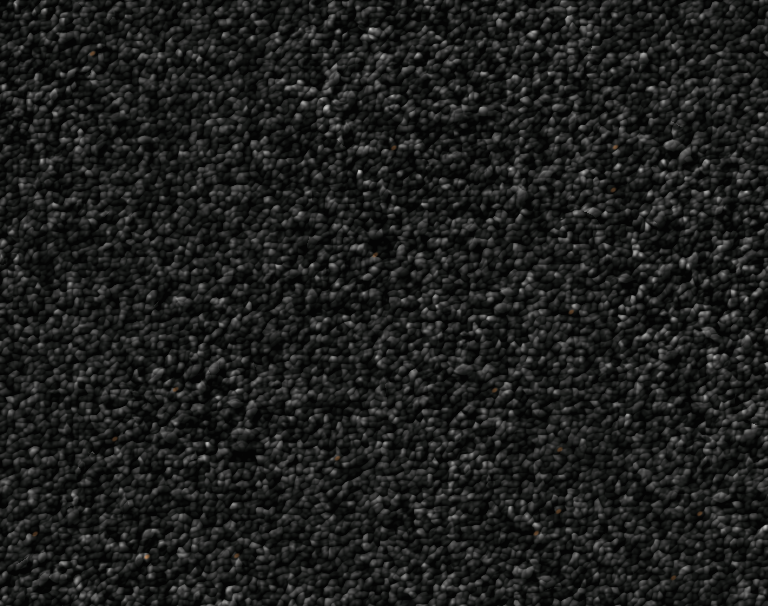
Reproduce this texture procedurally as a Shadertoy shader.

```glsl
// Dark asphalt: packed soft-edged grains, scattered chippings with shadows, and rare tan flecks.

// Feature counts are per canvas height.
const float GRAIN_COUNT = 92.0;
const float COARSE_COUNT = 58.0;
const float CHIP_COUNT = 36.0;
const float FLECK_COUNT = 30.0;
const float GRIT_COUNT = 190.0;
const float PATCH_COUNT = 3.2;

const vec2 LIGHT_DIR = vec2(-0.5, 0.866);
const float GRAIN_ANGLE = 0.6;      // mean direction of the long axis
const float ANGLE_SPREAD = 2.2;
const float CHIP_DENSITY = 0.14;
const float FLECK_DENSITY = 0.022;

// Relief turns into brightness along an exponential curve.
const float EXPOSURE = 0.15;
const float CONTRAST = 0.52;
const float BLACK_POINT = 0.04;
const vec3 SHADE_TINT = vec3(0.95, 1.04, 0.96);
const vec3 STONE_TINT = vec3(1.0, 1.0, 0.99);
const vec3 FLECK_COLOR = vec3(0.46, 0.32, 0.20);

vec3 hash3(vec2 p) {
    vec3 q = fract(p.xyx * vec3(0.1031, 0.1030, 0.0973));
    q += dot(q, q.yxz + 33.33);
    return fract((q.xxy + q.yzz) * q.zyx);
}

float valueNoise(vec2 p) {
    vec2 cell = floor(p), f = fract(p);
    f = f * f * (3.0 - 2.0 * f);
    float low = mix(hash3(cell).x, hash3(cell + vec2(1, 0)).x, f.x);
    float high = mix(hash3(cell + vec2(0, 1)).x, hash3(cell + vec2(1, 1)).x, f.x);
    return mix(low, high, f.y);
}

vec2 rotate(vec2 p, float angle) {
    float c = cos(angle), s = sin(angle);
    return vec2(c * p.x + s * p.y, c * p.y - s * p.x);
}

float stoneAngle(float random) {
    return GRAIN_ANGLE + (random - 0.5) * ANGLE_SPREAD;
}

// Smooth cellular relief: domed, randomly toned grains with dark gaps.
float grainRelief(vec2 p) {
    const float SHARPNESS = 11.0;
    vec2 cell = floor(p);
    float weightSum = 1e-5, shadeSum = 0.0;
    for (int y = -1; y <= 1; y++)
    for (int x = -1; x <= 1; x++) {
        vec2 id = cell + vec2(x, y);
        vec3 shape = hash3(id), look = hash3(id + 71.0);
        vec2 d = p - id - 0.1 - 0.8 * shape.xy;
        vec2 q = rotate(d, stoneAngle(shape.z)) * vec2(0.8, 1.25);
        float weight = exp(-SHARPNESS * dot(q, q));
        float tone = 2.9 * (look.x - 0.5) + 2.4 * dot(d, LIGHT_DIR);
        weightSum += weight;
        shadeSum += weight * tone;
    }
    float gap = -log(weightSum) / SHARPNESS;
    return shadeSum / weightSum - 3.2 * (gap - 0.13);
}

// Lays sparse larger stones and their cast shadows over the relief.
float addChips(float relief, vec2 p, float density) {
    vec2 cell = floor(p);
    float shadow = 0.0, body = 0.0, shade = 0.0;
    for (int y = -1; y <= 1; y++)
    for (int x = -1; x <= 1; x++) {
        vec2 id = cell + vec2(x, y);
        vec3 shape = hash3(id + 213.0), look = hash3(id + 457.0);
        if (look.x > density) continue;
        vec2 d = p - id - shape.xy;
        float angle = stoneAngle(shape.z);
        float radius = mix(0.2, 0.48, look.y * look.y);
        vec2 q = rotate(d, angle) * vec2(0.8, 1.35);
        vec2 s = rotate(d + LIGHT_DIR * radius * 0.9, angle) * vec2(0.75, 1.2);
        // Blending round and diamond distances gives chipped outlines.
        float edge = mix(length(q), 0.8 * (abs(q.x) + abs(q.y)), 0.5);
        float cover = 1.0 - smoothstep(radius - 0.1, radius + 0.08, edge);
        shadow = max(shadow, 1.0 - smoothstep(radius * 0.5, radius * 1.3, length(s)));
        if (cover > body) {
            body = cover;
            shade = 0.3 + 1.2 * look.z + 1.3 * dot(d, LIGHT_DIR) / radius;
        }
    }
    relief -= 1.7 * shadow;
    return mix(relief, shade + 0.35 * relief, body);
}

float fleckMask(vec2 p) {
    vec2 cell = floor(p);
    vec3 random = hash3(cell + 911.0);
    vec2 d = fract(p) - 0.25 - 0.5 * random.xy;
    float present = step(random.z, FLECK_DENSITY);
    return present * (1.0 - smoothstep(0.05, 0.17, length(rotate(d, 0.6) * vec2(0.8, 1.2))));
}

void mainImage(out vec4 fragColor, in vec2 fragCoord) {
    vec2 uv = fragCoord / iResolution.y;

    // Broad patches alternate between rough and finely packed surface.
    float patchiness = 0.65 * valueNoise(uv * PATCH_COUNT + 5.0)
                     + 0.35 * valueNoise(uv * PATCH_COUNT * 2.7 + 19.0);
    float roughness = smoothstep(0.3, 0.75, patchiness);

    float fine = grainRelief(uv * GRAIN_COUNT);
    float coarse = grainRelief(uv * COARSE_COUNT + 37.0);
    float grit = valueNoise(uv * GRIT_COUNT) - 0.5;
    float relief = fine * mix(0.88, 0.95, roughness)
                 + coarse * mix(0.22, 0.5, roughness) + 1.1 * grit;
    relief = addChips(relief, uv * CHIP_COUNT, CHIP_DENSITY * mix(0.25, 1.6, roughness));

    float brightness = max(EXPOSURE * exp(CONTRAST * relief) - BLACK_POINT, 0.015);
    brightness = min(brightness, 0.8);
    vec3 color = brightness * mix(SHADE_TINT, STONE_TINT, smoothstep(0.05, 0.2, brightness));
    color = mix(color, FLECK_COLOR * (0.7 + 2.0 * brightness), 0.8 * fleckMask(uv * FLECK_COUNT));
    fragColor = vec4(color, 1.0);
}
```
